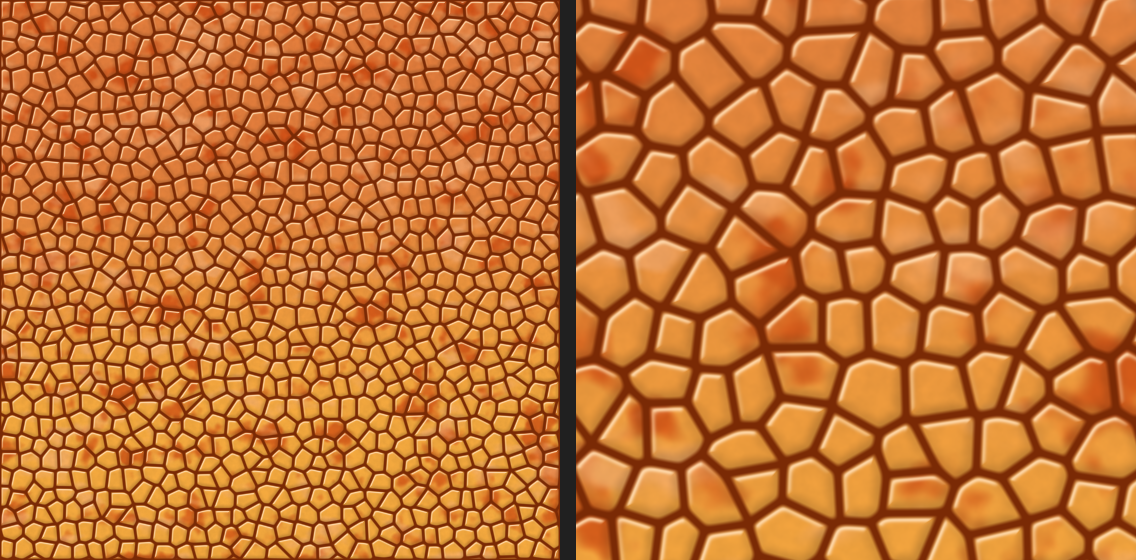
Left, the full canvas; right, a detail of the centre.
A Shadertoy shader for this pattern:

```glsl
// Embossed leather: a jittered Voronoi mosaic of small domed scales split by
// dark grooves, lit from the upper left. Fill runs from gold at the bottom to
// burnt orange at the top, stained with red and pale noise blotches.

const float CELLS = 31.0;                       // scales across the canvas
const float JITTER = 0.68;                      // irregularity of the seeds
const float ROUNDING = 34.0;                    // higher gives sharper corners
const vec2 LIGHT_DIR = vec2(-0.5, 0.866);

const vec3 GOLD = vec3(0.94, 0.65, 0.24);
const vec3 ORANGE = vec3(0.87, 0.48, 0.23);
const vec3 STAIN = vec3(0.79, 0.28, 0.06);
const vec3 PALE = vec3(0.95, 0.68, 0.47);
const vec3 GROOVE = vec3(0.48, 0.165, 0.02);
const vec3 GLINT = vec3(1.0, 0.86, 0.69);

vec2 hash22(vec2 p) {
    vec3 q = fract(vec3(p.xyx) * vec3(0.1031, 0.1030, 0.0973));
    q += dot(q, q.yzx + 33.33);
    return fract((q.xx + q.yz) * q.zy);
}

float valueNoise(vec2 p) {
    vec2 i = floor(p), f = fract(p);
    f = f * f * (3.0 - 2.0 * f);
    float low = mix(hash22(i).x, hash22(i + vec2(1, 0)).x, f.x);
    float high = mix(hash22(i + vec2(0, 1)).x, hash22(i + vec2(1, 1)).x, f.x);
    return mix(low, high, f.y);
}

float fbm(vec2 p) {
    float sum = 0.0, amp = 0.55;
    for (int i = 0; i < 3; i++) {
        sum += amp * valueNoise(p);
        p = mat2(1.6, 1.2, -1.2, 1.6) * p + 17.3;
        amp *= 0.5;
    }
    return sum;
}

// Seed of a grid cell; alternate rows are staggered.
vec2 seedPoint(vec2 cell) {
    float stagger = 0.5 * mod(cell.y, 2.0) - 0.25;
    return cell + 0.5 + vec2(stagger, 0.0) + JITTER * (hash22(cell + 60.0) - 0.5);
}

// Adds one edge to the smooth minimum: xy = weighted outward normal, z = weight.
void addEdge(inout vec3 acc, float dist, vec2 normal) {
    float w = exp(-ROUNDING * dist);
    acc += vec3(normal, 1.0) * w;
}

// Returns outward normal of the nearest edge (xy) and distance to it (z).
vec3 scaleEdge(vec2 p, vec2 size) {
    vec2 home = floor(p), own = home;
    float best = 1e5;
    for (int j = -1; j <= 1; j++)
    for (int i = -1; i <= 1; i++) {
        vec2 cell = home + vec2(i, j);
        vec2 toSeed = seedPoint(cell) - p;
        float d = dot(toSeed, toSeed);
        if (d < best) { best = d; own = cell; }
    }

    vec2 a = seedPoint(own);
    vec3 acc = vec3(0.0);
    for (int j = -2; j <= 2; j++)
    for (int i = -2; i <= 2; i++) {
        if (i == 0 && j == 0) continue;
        vec2 b = seedPoint(own + vec2(i, j));
        vec2 n = normalize(b - a);
        addEdge(acc, dot(0.5 * (a + b) - p, n), n);
    }

    // The canvas sides act as edges too.
    addEdge(acc, p.x, vec2(-1, 0));
    addEdge(acc, p.y, vec2(0, -1));
    addEdge(acc, size.x - p.x, vec2(1, 0));
    addEdge(acc, size.y - p.y, vec2(0, 1));
    return vec3(acc.xy / acc.z, -log(acc.z) / ROUNDING);
}

// Dyed surface before relief: vertical gradient, stains and fine grain.
vec3 dyedFill(vec2 p, float height) {
    vec3 col = mix(GOLD, ORANGE, smoothstep(0.22, 0.78, height));
    float red = smoothstep(0.52, 0.76, fbm(p * 0.85 + 5.0));
    float pale = smoothstep(0.54, 0.78, fbm(p * vec2(0.6, 1.0) + 71.0));
    col = mix(col, STAIN, red * mix(0.7, 0.85, height));
    col = mix(col, PALE, pale * 0.55);
    return col * (0.96 + 0.08 * fbm(p * 4.0));
}

void mainImage(out vec4 fragColor, in vec2 fragCoord) {
    vec2 uv = fragCoord / iResolution.y;
    vec2 size = vec2(iResolution.x / iResolution.y, 1.0) * CELLS;
    vec2 p = uv * CELLS;
    vec3 edge = scaleEdge(p, size);
    float facing = dot(edge.xy, LIGHT_DIR);
    float dist = edge.z;

    // Domed shading darkens the slope that faces away from the light.
    vec3 col = dyedFill(p, uv.y);
    float slope = 1.0 - smoothstep(0.06, 0.34, dist);
    col *= 1.0 + slope * (0.10 * facing - 0.08);

    // Thin bright rim just inside the lit edges.
    float rim = exp(-pow((dist - 0.125) / 0.045, 2.0));
    col = mix(col, GLINT, 0.85 * rim * smoothstep(0.1, 0.8, facing));

    // Soft dark groove between scales.
    float groove = 1.0 - smoothstep(0.03, 0.125, dist);
    col = mix(col, GROOVE, groove);
    fragColor = vec4(clamp(col, 0.0, 1.0), 1.0);
}
```
